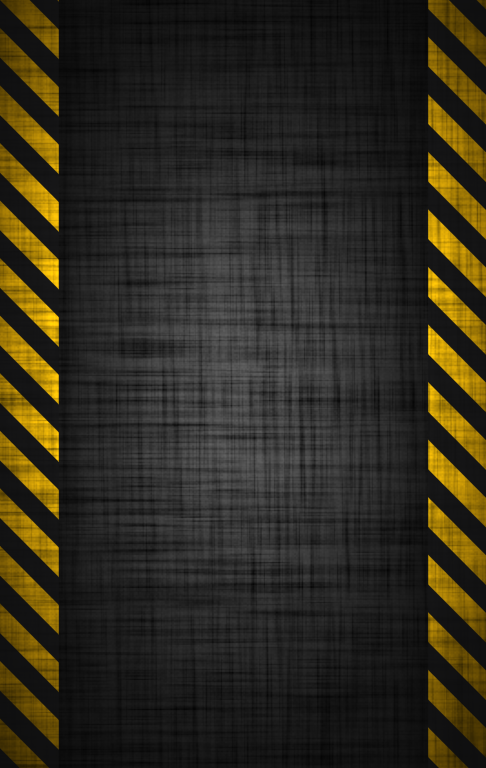
Give the GLSL for this background, as a Shadertoy shader.

```glsl
// A dark brushed panel lit from its middle, flanked by two worn hazard bands.
// Stretched value noise weaves the scratches, a repeated diagonal distance
// draws the stripes, and soft gaussians supply the light.

float hash(vec2 p) {
    return fract(sin(dot(p, vec2(127.1, 311.7))) * 43758.5453);
}

float noise(vec2 p) {
    vec2 cell = floor(p);
    vec2 f = fract(p);
    f = f * f * (3.0 - 2.0 * f);
    return mix(mix(hash(cell), hash(cell + vec2(1, 0)), f.x),
               mix(hash(cell + vec2(0, 1)), hash(cell + vec2(1, 1)), f.x), f.y);
}

// Thin dark scratches running along x; 0 is clean, 1 is a deep groove.
float scratches(vec2 p) {
    float sum = 0.0;
    for (int i = 0; i < 4; i++) {
        float k = float(i);
        vec2 q = p * vec2(5.0 + 4.0 * k, 130.0 + 110.0 * k) + 17.3 * k;
        sum += pow(noise(q), 3.5) * (0.6 + 0.8 * noise(p * vec2(4.0, 13.0) + 9.1 * k));
    }
    return min(sum * 0.5, 1.0);
}

// Coverage of the black diagonals, given the offset of one stripe's centre.
float blackStripe(vec2 p, float offset, float pixel) {
    float period = 0.07494;
    float along = (1.0 - p.y - p.x - offset) / period;
    float dist = (abs(fract(along + 0.5) - 0.5) - 0.242) * period * 0.7071;
    return 1.0 - smoothstep(-0.7 * pixel, 0.7 * pixel, dist);
}

void mainImage(out vec4 fragColor, in vec2 fragCoord) {
    vec2 uv = fragCoord / iResolution.xy;
    vec2 p = uv * vec2(0.6354, 1.0);
    float pixel = 1.0 / iResolution.y;

    // Woven wear: horizontal marks favour the left, vertical ones the right
    float across = scratches(p);
    float down = scratches(p.yx + 41.7);
    float wear = across * mix(1.0, 0.6, uv.x) + down * mix(0.5, 0.95, uv.x);
    float grain = noise(p * 420.0) - 0.5;
    float blotch = noise(p * vec2(22.0, 40.0)) + 0.5 * noise(p * 85.0) - 0.75;

    // Panel with an oval glow and darkened sides
    vec2 glow = (p - vec2(0.315, 0.49)) / vec2(0.215, 0.345);
    float gray = 0.052 + 0.29 * exp(-dot(glow, glow));
    gray *= 1.12 - 0.72 * wear + 0.14 * grain + 0.12 * blotch;
    float sideGap = min(uv.x - 0.121, 0.881 - uv.x);
    gray *= mix(0.8, 1.0, smoothstep(0.0, 0.06, sideGap));
    vec3 panel = vec3(max(gray, 0.02));

    // Hazard bands, brightest at mid height and toward the panel
    bool isLeft = uv.x < 0.5;
    float black = blackStripe(p, isLeft ? 0.0182 : 0.0695, pixel);
    float inward = clamp(min(uv.x, 1.0 - uv.x) / 0.12, 0.0, 1.0);
    float rise = (uv.y - 0.53) / 0.53;
    float light = exp(-rise * rise) * mix(0.68, 1.08, inward);
    float paintWear = 1.1 - 0.5 * wear + 0.1 * grain + 0.14 * blotch;
    float lit = light * paintWear;
    vec3 yellow = vec3(0.96, 0.69 + 0.05 * light, 0.03) * lit;
    vec3 charcoal = vec3(0.085, 0.085, 0.088) * (0.55 + 0.5 * lit);
    vec3 band = mix(yellow, charcoal, black);

    float bandMask = 1.0 - smoothstep(-0.8 * pixel, 0.8 * pixel, sideGap * 0.6354);
    fragColor = vec4(clamp(mix(panel, band, bandMask), 0.0, 1.0), 1.0);
}
```
